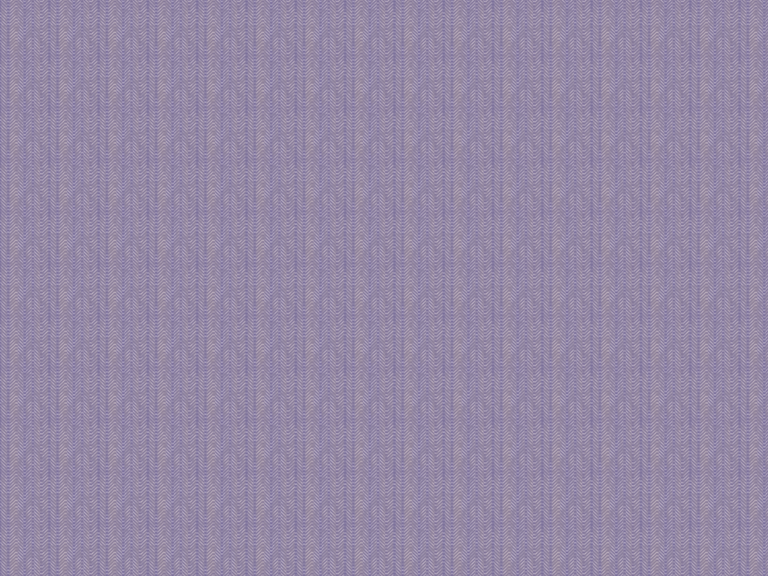
Write a Shadertoy shader that draws this texture.

```glsl
const float TAU = 6.2831853;
const vec2 TILE_SIZE = vec2(0.0856, 0.0903); // in canvas heights
const vec2 STITCHES = vec2(6.0, 16.0);       // columns and rows per tile
const vec3 BLUE_YARN = vec3(0.560, 0.522, 0.660);
const vec3 WARM_YARN = vec3(0.618, 0.564, 0.638);
const vec3 THREAD_SHADE = vec3(0.074, 0.076, 0.052);
const vec3 SEAM_SHADE = vec3(0.038, 0.037, 0.010);
const int SAMPLES = 4;

float hash(vec2 p) {
    return fract(sin(dot(p, vec2(127.1, 311.7))) * 43758.5453);
}

// Value noise that wraps after the given number of cells
float tiledNoise(vec2 p, vec2 period) {
    vec2 cell = floor(p);
    vec2 f = smoothstep(0.0, 1.0, fract(p));
    float a = hash(mod(cell, period));
    float b = hash(mod(cell + vec2(1.0, 0.0), period));
    float c = hash(mod(cell + vec2(0.0, 1.0), period));
    float d = hash(mod(cell + vec2(1.0, 1.0), period));
    return mix(mix(a, b, f.x), mix(c, d, f.x), f.y);
}

// Soft stripe around a centre, wrapping at the cell edge
float stripe(float x, float centre, float halfWidth) {
    float d = abs(fract(x - centre + 0.5) - 0.5);
    return 1.0 - smoothstep(0.3 * halfWidth, 1.7 * halfWidth, d);
}

// Steep twill threads whose slant flips from column to column
float twill(vec2 stitch, float columns) {
    float column = mod(floor(stitch.x), columns);
    float direction = 1.0 - 2.0 * mod(column, 2.0);
    float phase = hash(vec2(column, 5.0));
    return sin(TAU * (stitch.y + 2.4 * direction * fract(stitch.x) + phase));
}

// Row of beads along each seam, staggered from seam to seam
float beads(vec2 stitch) {
    float seam = floor(stitch.x + 0.5);
    return sin(TAU * (stitch.y + 0.5 * mod(seam, 2.0)));
}

vec3 fabric(vec2 tile) {
    vec2 stitch = tile * STITCHES;

    // Warm and blue stripes, broken into uneven vertical dashes
    vec2 dashes = vec2(18.0, 5.0);
    float dash = tiledNoise(tile * dashes, dashes);
    float lightStripe = stripe(tile.x, 0.30, 0.07);
    float warmth = 0.15 + 0.42 * dash;
    warmth += 0.38 * lightStripe + 0.18 * stripe(tile.x, 0.80, 0.06);
    vec3 color = mix(BLUE_YARN, WARM_YARN, warmth);

    // Dark seams, fading out where they cross the light stripe
    float seam = stripe(stitch.x, 0.0, 0.15);
    color += SEAM_SHADE * (0.27 - seam * (1.0 - 0.7 * lightStripe));

    // Slanted threads between seams and beads along them, unevenly raised
    vec2 grains = STITCHES * vec2(4.0, 1.0);
    float grain = tiledNoise(tile * grains, grains);
    float thread = mix(twill(stitch, STITCHES.x), beads(stitch), seam);
    color += THREAD_SHADE * thread * (0.3 + 1.4 * grain);
    color += 0.06 * (grain - 0.5);

    // Faint shade where one tile meets the next
    return color - vec3(0.004, 0.006, 0.002) * stripe(tile.y, 0.0, 0.12);
}

void mainImage(out vec4 fragColor, in vec2 fragCoord) {
    // Average a grid of samples inside each pixel to smooth the fine weave
    vec3 total = vec3(0.0);
    for (int j = 0; j < SAMPLES; j++) {
        for (int i = 0; i < SAMPLES; i++) {
            vec2 offset = (vec2(i, j) + 0.5) / float(SAMPLES) - 0.5;
            vec2 uv = (fragCoord + offset) / iResolution.y;
            total += fabric(uv / TILE_SIZE);
        }
    }
    fragColor = vec4(total / float(SAMPLES * SAMPLES), 1.0);
}
```
